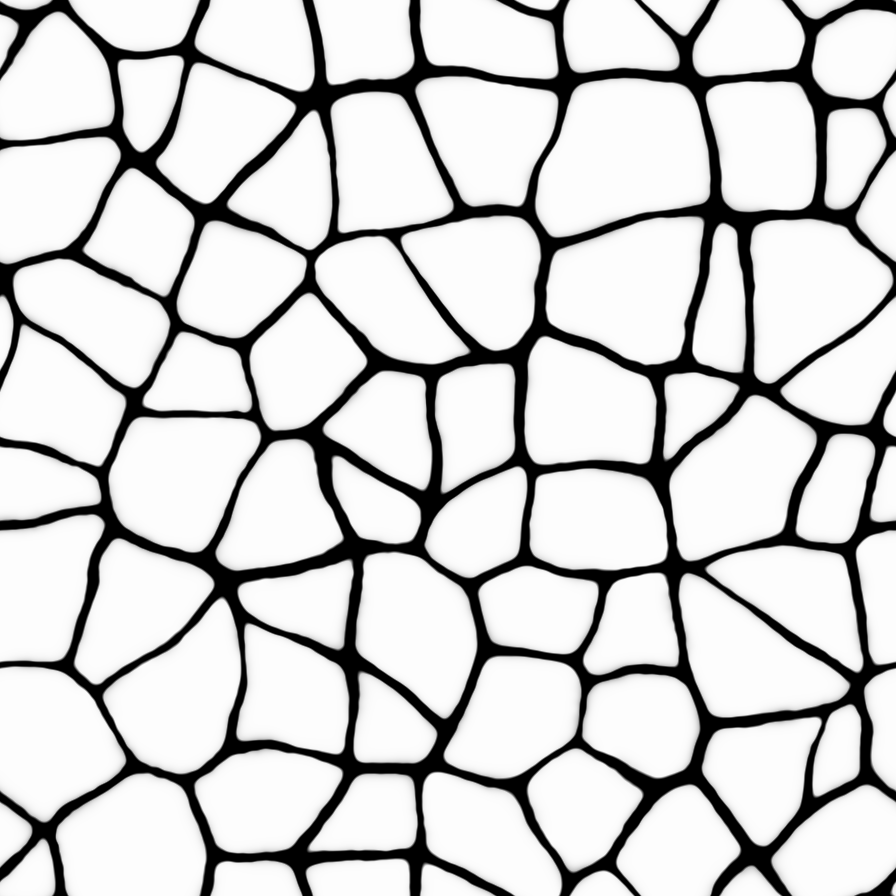
A WebGL 1 fragment shader for this pattern:

```glsl
precision highp float;
// Irregular white cells parted by rough black lines, as in cracked stone.
// A wrapped, weighted Voronoi diagram gives the cells; a smooth minimum over
// the distances to their walls rounds the corners, and noise roughens the ink.

uniform vec2 u_resolution;

#define GRID 8.0          // cells per side, whole for tiling
#define JITTER 0.92       // scatter of the cell centres
#define WEIGHT 0.0055     // spread of cell sizes
#define ROUNDING 0.0048   // softness of the corners
#define HALF_WIDTH 0.0051 // mean half width of a line
#define WIDTH_VARY 0.0045 // slow change of the line width
#define ROUGHNESS 0.0024  // height of the small bumps
#define SOFTNESS 0.0016   // blur of the line edge
#define HALO 0.32         // strength of the grey fringe
#define HALO_REACH 0.003  // reach of the grey fringe

const float TAU = 6.2831853;
const vec3 PAPER = vec3(0.992);
const vec3 INK = vec3(0.0);

vec3 hash3(vec2 p) {
  vec3 q = vec3(dot(p, vec2(127.1, 311.7)),
                dot(p, vec2(269.5, 183.3)),
                dot(p, vec2(419.2, 371.9)));
  return fract(sin(q) * 43758.545);
}

// Value noise in 0..1 that repeats after "period" lattice steps.
float wrapNoise(vec2 uv, float period) {
  vec2 p = uv * period;
  vec2 i = floor(p);
  vec2 f = fract(p);
  f = f * f * (3.0 - 2.0 * f);
  float a = hash3(mod(i, period) + period).x;
  float b = hash3(mod(i + vec2(1.0, 0.0), period) + period).x;
  float c = hash3(mod(i + vec2(0.0, 1.0), period) + period).x;
  float d = hash3(mod(i + 1.0, period) + period).x;
  return mix(mix(a, b, f.x), mix(c, d, f.x), f.y);
}

// Centre (xy) and weight (z) of the site in a grid cell, in canvas units.
vec3 site(vec2 cell) {
  vec3 h = hash3(mod(cell, GRID));
  return vec3((cell + 0.5 + JITTER * (h.xy - 0.5)) / GRID, WEIGHT * h.z);
}

float power(vec2 p, vec3 s) {
  vec2 r = p - s.xy;
  return dot(r, r) - s.z;
}

// Smoothed distance from p to the wall of its own cell.
float wallDistance(vec2 p) {
  vec2 home = floor(p * GRID);
  vec2 ownCell = home;
  vec3 own = vec3(0.0);
  float best = 1e3;
  for (int y = -2; y <= 2; y++) {
    for (int x = -2; x <= 2; x++) {
      vec2 cell = home + vec2(float(x), float(y));
      vec3 s = site(cell);
      float d = power(p, s);
      if (d < best) {
        best = d;
        own = s;
        ownCell = cell;
      }
    }
  }
  float sum = 0.0;
  for (int y = -2; y <= 2; y++) {
    for (int x = -2; x <= 2; x++) {
      if (x == 0 && y == 0) continue;
      vec3 s = site(ownCell + vec2(float(x), float(y)));
      float gap = max(distance(s.xy, own.xy), 1e-4);
      float d = 0.5 * (power(p, s) - best) / gap;
      sum += exp(-d / ROUNDING);
    }
  }
  return -ROUNDING * log(max(sum, 1e-20));
}

// Bends the walls: broad sine waves plus a fine wobble.
vec2 bend(vec2 uv) {
  vec2 broad = 0.006 * sin(TAU * (3.0 * uv.yx + vec2(0.1, 0.6)))
             + 0.003 * sin(TAU * (7.0 * uv.yx + 2.0 * uv + vec2(0.4, 0.2)));
  vec2 fine = vec2(wrapNoise(uv, 26.0), wrapNoise(uv, 27.0)) - 0.5;
  return uv + broad + 0.006 * fine;
}

void main() {
  vec2 uv = gl_FragCoord.xy / u_resolution;
  float pixel = 1.0 / min(u_resolution.x, u_resolution.y);

  // Line width: slow swelling and small bumps that come and go
  float swell = wrapNoise(uv, 11.0) - 0.5;
  float bumps = 0.6 * wrapNoise(uv, 72.0) + 0.4 * wrapNoise(uv, 125.0) - 0.5;
  float patches = 0.4 + 1.2 * wrapNoise(uv, 15.0);
  float halfWidth = HALF_WIDTH + WIDTH_VARY * swell
                  + ROUGHNESS * bumps * patches;
  float d = wallDistance(bend(uv)) - halfWidth;

  // Ink with a soft edge, and a patchy grey fringe around it
  float edge = max(SOFTNESS, 0.7 * pixel);
  float ink = 1.0 - smoothstep(-edge, edge, d);
  float halo = HALO * wrapNoise(uv, 31.0) * exp(-max(d, 0.0) / HALO_REACH);
  gl_FragColor = vec4(mix(PAPER, INK, max(ink, halo)), 1.0);
}
```
